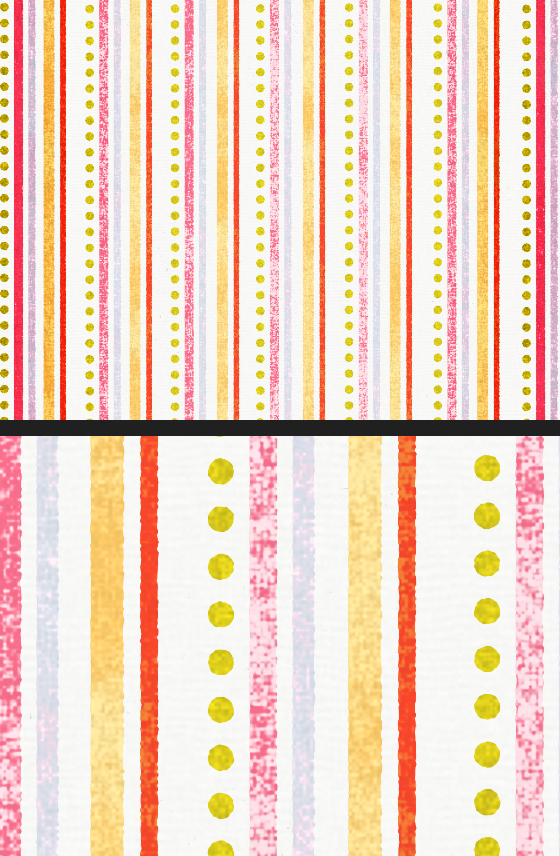
Top: the whole. Bottom: its middle third, enlarged.
Reproduce this pattern procedurally as a WebGL 2 fragment shader.

```glsl
#version 300 es
precision highp float;
// Worn printed stripes in pink, grey, yellow and red with columns of olive dots on ribbed paper.

uniform vec2 u_resolution;
out vec4 fragColor;

// Lengths are in design units: the canvas is WIDTH units across.
const float WIDTH = 768.0;
const float FIRST_X = 6.0;        // centre of the first dot column
const float PITCH = 117.0;        // spacing of the left repeats
const float STRETCH = 4.7;        // extra spacing of the right repeats
const float STRETCH_FROM = 3.0;   // repeat where the wider spacing begins
const float CELL_LEAD = 0.15;     // part of a repeat left of its dots
const float DOT_RADIUS = 6.0;
const float DOT_PITCH = 21.83;
const float DOT_FIRST_Y = 19.0;
const float DOT_JITTER = 3.0;

// Stripes: centre relative to the dots, half width.
const vec2 PINK_BAND = vec2(19.3, 6.3);
const vec2 GREY_BAND = vec2(37.7, 5.0);
const vec2 YELLOW_BAND = vec2(61.0, 7.6);
const vec2 RED_BAND = vec2(80.3, 4.0);

const vec3 PAPER = vec3(0.972, 0.972, 0.968);
const vec3 PINK = vec3(0.985, 0.44, 0.56);
const vec3 PINK_PALE = vec3(0.985, 0.86, 0.89);
const vec3 GREY = vec3(0.865, 0.885, 0.925);
const vec3 MAUVE = vec3(0.93, 0.83, 0.89);
const vec3 YELLOW = vec3(0.985, 0.79, 0.40);
const vec3 YELLOW_PALE = vec3(0.985, 0.90, 0.62);
const vec3 RED = vec3(0.975, 0.28, 0.17);
const vec3 ORANGE = vec3(0.92, 0.56, 0.22);
const vec3 OLIVE = vec3(0.86, 0.80, 0.11);

const float BURN = 1.1;           // deepening of the inks near the sides
const float GRAIN_DEPTH = 0.40;
const float RIB_PITCH = 4.6;
const float RIB_DEPTH = 0.009;

float hash(vec2 p) {
  return fract(sin(dot(p, vec2(12.9898, 78.233))) * 43758.5453);
}

float noise(vec2 p) {
  vec2 i = floor(p), f = fract(p);
  f = f * f * (3.0 - 2.0 * f);
  return mix(mix(hash(i), hash(i + vec2(1, 0)), f.x),
             mix(hash(i + vec2(0, 1)), hash(i + vec2(1, 1)), f.x), f.y);
}

float fbm(vec2 p) {
  float sum = 0.0, amp = 0.5;
  for (int k = 0; k < 4; k++) {
    sum += amp * noise(p);
    p = p * 2.03 + 17.1;
    amp *= 0.5;
  }
  return sum / 0.9375;
}

// Smooth coverage of a signed distance, px being one pixel in design units.
float cover(float d, float px) {
  return 1.0 - smoothstep(-0.6 * px, 0.6 * px, d);
}

float band(float x, vec2 b, float px) {
  return cover(abs(x - b.x) - b.y, px);
}

void main() {
  float px = WIDTH / u_resolution.x;
  vec2 p = gl_FragCoord.xy * px;

  // Repeat index and position within the repeat
  float t = (p.x - FIRST_X) / PITCH;
  float u = t - max(t - STRETCH_FROM, 0.0) * STRETCH / (PITCH + STRETCH);
  float column = floor(u + CELL_LEAD);
  float x = p.x - FIRST_X - PITCH * column - STRETCH * max(column - STRETCH_FROM, 0.0);
  float drift = 5.0 * exp(-0.5 * pow(abs(column - 2.7), 2.0));

  // Wear: fine grain, woven threads and soft clouds
  float fine = noise(p * 0.62);
  float weft = noise(p * vec2(0.10, 0.65) + 31.0);
  float warp = noise(p * vec2(0.65, 0.10) + 57.0);
  float grain = 0.5 * fine + 0.25 * weft + 0.25 * warp;
  float cloud = fbm(p / 60.0 + 9.0);
  float side = smoothstep(0.26, 0.48, abs(p.x / WIDTH - 0.5) + 0.08 * (cloud - 0.5));
  float rough = 0.9 * (fine - 0.5);

  // Ribbed paper with rare specks
  float rib = sin(6.2832 * (p.y + 3.0 * noise(p / 13.0)) / RIB_PITCH);
  vec3 color = PAPER + RIB_DEPTH * rib * noise(p / 9.0 + 4.0) + 0.03 * (grain - 0.5);
  color -= 0.12 * smoothstep(0.93, 1.0, noise(p * 0.4 + 71.0)) * smoothstep(0.45, 0.7, cloud);

  // Inks of this repeat
  float fade = mix(0.53, 0.14, side) - 0.13 * cos(1.6 * (column - 2.0)) * (1.0 - side);
  float pinkWear = smoothstep(-0.2, 0.2, grain + fade - 1.0 + 0.5 * (cloud - 0.5));
  vec3 pink = mix(PINK, PINK_PALE, pinkWear);
  vec3 grey = mix(GREY, MAUVE, smoothstep(0.45, 0.75, grain + 0.3 * side + 0.5 * (cloud - 0.5)));
  grey = mix(grey, PAPER, 0.5 * smoothstep(0.5, 0.85, grain));
  vec3 yellow = mix(YELLOW, YELLOW_PALE, smoothstep(0.25, 0.75, 0.45 * grain + 0.8 * cloud - 0.1));
  float rust = smoothstep(0.5, 0.85, grain + 0.8 * (cloud - 0.5) + 0.12 * hash(vec2(column, 5.0)));
  vec3 red = mix(RED, ORANGE, 0.75 * rust);
  vec3 olive = OLIVE * (1.0 + 0.5 * GRAIN_DEPTH * (grain - 0.5));

  // Stripes and dots
  vec4 ink = vec4(PAPER, 0.0);
  ink = mix(ink, vec4(pink, 1.0), band(x + rough, PINK_BAND, px));
  ink = mix(ink, vec4(grey, 1.0), band(x + rough, GREY_BAND, px));
  ink = mix(ink, vec4(yellow, 1.0), band(x - drift + rough, YELLOW_BAND, px));
  ink = mix(ink, vec4(red, 1.0), band(x - drift + rough, RED_BAND, px));
  float shift = DOT_JITTER * (hash(vec2(column, 2.0)) - 0.5);
  float dotY = (fract((p.y - DOT_FIRST_Y - shift) / DOT_PITCH + 0.5) - 0.5) * DOT_PITCH;
  ink = mix(ink, vec4(olive, 1.0), cover(length(vec2(x, dotY)) - DOT_RADIUS + 0.6 * rough, px));

  // Deepen the inks toward the sides, then print
  vec3 burned = pow(max(ink.rgb, 0.0), vec3(1.0 + BURN * side * (0.7 + 0.6 * cloud)));
  burned *= 1.0 + GRAIN_DEPTH * (0.35 + 0.5 * side) * (grain - 0.5);
  color = mix(color, burned, ink.a);
  fragColor = vec4(clamp(color, 0.0, 1.0), 1.0);
}
```
